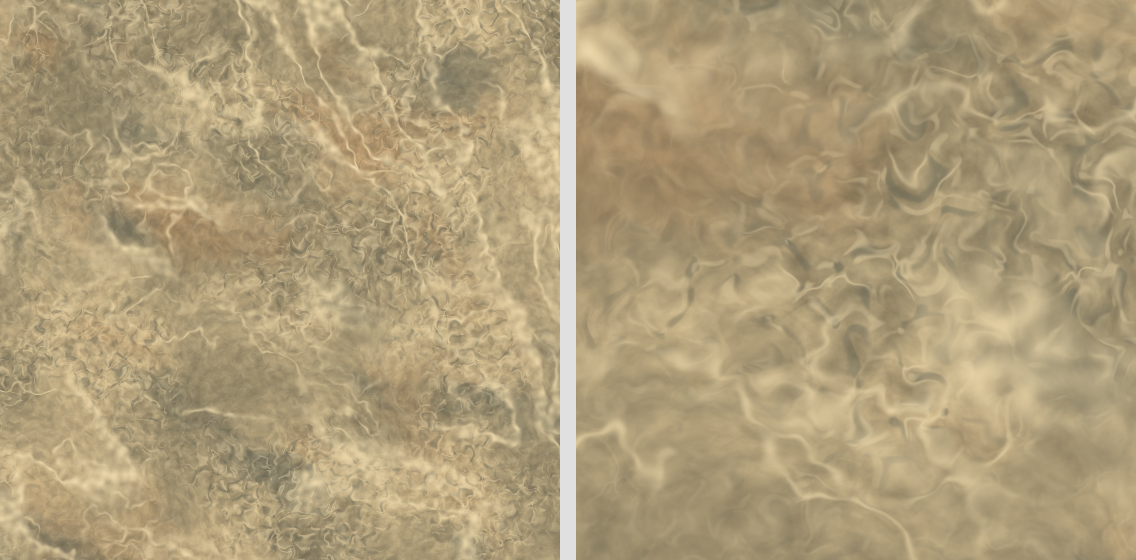
Left, the full canvas; right, a detail of the centre.
Give the GLSL for this texture, as a WebGL 1 fragment shader.

```glsl
precision highp float;
uniform vec2 u_resolution;

#define CLOUD_SCALE 4.0
#define WARP 0.045
#define VEIN_WIDTH 0.038
#define VEIN_STRENGTH 0.80
#define GRAIN_SCALE 42.0
#define GRAIN_STRENGTH 0.50
#define OLIVE vec3(0.57, 0.52, 0.40)
#define TAN vec3(0.74, 0.66, 0.50)
#define SLATE vec3(0.40, 0.40, 0.34)
#define RUST vec3(0.69, 0.52, 0.35)
#define CREAM vec3(0.93, 0.85, 0.67)

// Unit gradient for a lattice cell
vec2 cellGradient(vec2 cell) {
  vec3 h = fract(cell.xyx * vec3(0.1031, 0.1030, 0.0973));
  h += dot(h, h.yzx + 33.33);
  float angle = 6.28318 * fract((h.x + h.y) * h.z);
  return vec2(cos(angle), sin(angle));
}

float noise(vec2 p) {
  vec2 cell = floor(p), f = fract(p);
  vec2 u = f * f * f * (f * (f * 6.0 - 15.0) + 10.0);
  vec2 e = vec2(1.0, 0.0);
  float a = dot(cellGradient(cell), f);
  float b = dot(cellGradient(cell + e), f - e);
  float c = dot(cellGradient(cell + e.yx), f - e.yx);
  float d = dot(cellGradient(cell + 1.0), f - 1.0);
  return mix(mix(a, b, u.x), mix(c, d, u.x), u.y);
}

float fbm(vec2 p) {
  float sum = 0.0, amplitude = 1.0;
  for (int i = 0; i < 5; i++) {
    sum += amplitude * noise(p);
    p = mat2(0.8, 0.6, -0.6, 0.8) * p * 2.03 + 7.3;
    amplitude *= 0.5;
  }
  return sum;
}

// Thin bright line along the zero crossings of rough noise
float vein(vec2 p, float width) {
  float n = (noise(p) + 0.4 * noise(p * 2.3 + 5.7)) / width;
  return exp(-n * n);
}

// Coordinates along and across a direction
vec2 align(vec2 p, vec2 along) {
  return vec2(dot(p, along), dot(p, vec2(-along.y, along.x)));
}

void main() {
  vec2 uv = gl_FragCoord.xy / min(u_resolution.x, u_resolution.y);
  vec2 drift = vec2(fbm(uv * 4.0 + 3.1), fbm(uv * 4.0 + 41.7));
  vec2 jitter = vec2(noise(uv * 47.0), noise(uv * 47.0 + 19.3));
  vec2 q = uv + WARP * drift + 0.010 * jitter;
  vec2 slant = align(q, vec2(0.86, -0.51));
  vec2 steep = align(q, vec2(0.47, -0.88));

  // Clouded ground with rust stains and slate patches
  float cloud = fbm(q * CLOUD_SCALE + 11.0);
  vec3 color = mix(OLIVE, TAN, smoothstep(-0.55, 0.5, cloud));
  float upperLeft = smoothstep(0.3, 1.3, uv.y + 0.6 * (1.0 - uv.x));
  float rust = smoothstep(0.0, 0.6, fbm(slant * vec2(3.0, 5.0) + 23.0));
  color = mix(color, RUST, rust * (0.2 + 0.35 * upperLeft));
  float slate = smoothstep(0.12, 0.75, fbm(slant * vec2(3.5, 6.5) + 57.0));
  color = mix(color, SLATE, 0.65 * slate);

  // Crumbled grain: mottling, pale threads, flecks and dark pits by region
  float region = smoothstep(-0.3, 0.4, fbm(q * 4.5 + 71.0));
  color *= 1.0 + (0.14 + 0.10 * region) * fbm(uv * 58.0 + 2.0 * drift);
  vec2 grainPos = uv * GRAIN_SCALE + 0.8 * drift + 0.8 * jitter;
  float threads = vein(grainPos, 0.11) * smoothstep(-0.1, 0.3, noise(uv * 33.0 + 13.0));
  float flecks = smoothstep(0.12, 0.45, noise(grainPos * 2.2 + 31.0));
  float pits = smoothstep(0.08, 0.42, noise(grainPos * 1.8 + 83.0));
  color = mix(color, SLATE, pits * (0.12 + 0.36 * region));
  float grain = max(threads, 0.8 * flecks) * (0.25 + 0.75 * region);
  color = mix(color, CREAM, GRAIN_STRENGTH * grain);

  // Veins: long slanted seams, steep cracks at upper right, branching threads
  float swell = smoothstep(-0.2, 0.5, noise(q * 8.0 + 37.0));
  float width = VEIN_WIDTH * (0.5 + 2.0 * swell);
  float seams = vein(slant * vec2(2.2, 5.5) + 9.0, width * 1.4);
  seams *= smoothstep(-0.25, 0.25, noise(q * 4.0 + 63.0));
  float upperRight = smoothstep(0.9, 1.35, uv.x + uv.y + 0.2 * drift.x);
  float cracks = vein(steep * vec2(2.0, 9.0) + 27.0, width * 1.6) * upperRight;
  float branches = vein(q * 6.0 + 47.0, width);
  branches *= smoothstep(-0.1, 0.3, noise(q * 5.0 + 91.0));
  float twigs = vein(q * 15.0 + 15.0, 0.07);
  twigs *= smoothstep(0.0, 0.35, noise(q * 6.0 + 29.0));
  float veins = max(max(seams, cracks), max(0.85 * branches, 0.75 * twigs));
  veins *= 0.8 + 0.9 * noise(uv * 62.0 + 3.0);
  color = mix(color, CREAM, clamp(VEIN_STRENGTH * veins, 0.0, 1.0));

  gl_FragColor = vec4(color, 1.0);
}
```
